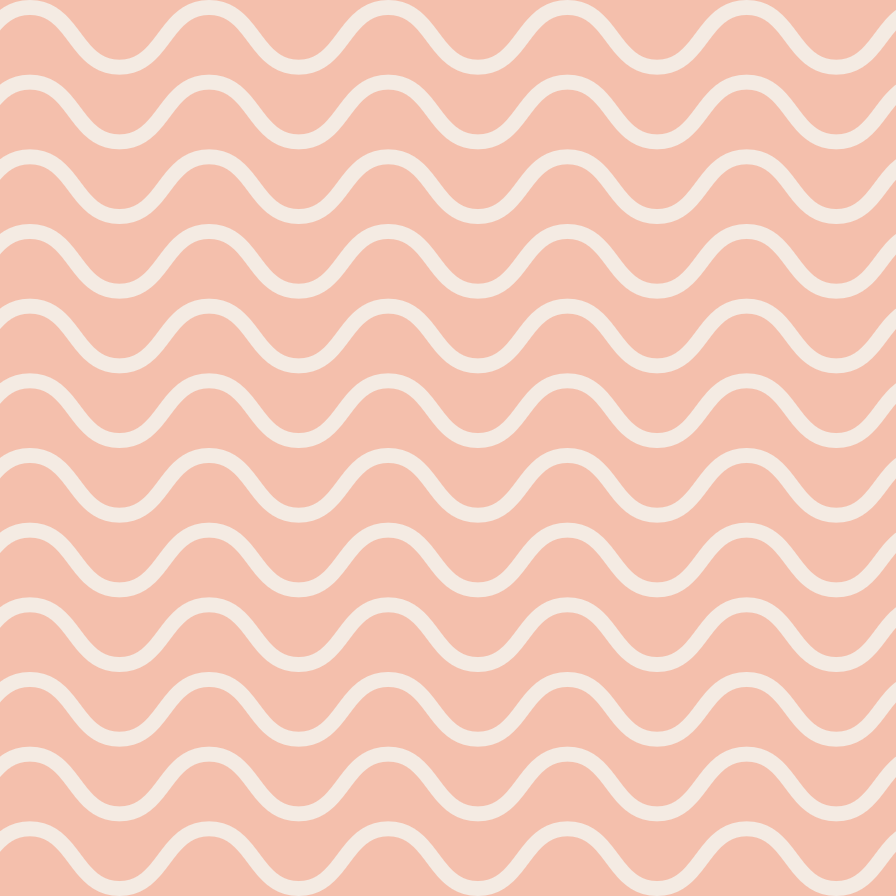
Write a WebGL 1 fragment shader that draws this pattern.

```glsl
precision highp float;
// Evenly stacked cream wavy lines on a plain peach ground.

uniform vec2 u_resolution;

const vec2 REPEATS = vec2(5.0, 12.0);   // waves across, lines down
const float CREST_X = 1.0 / 30.0;       // position of the first crest
const float AMPLITUDE = 1.0 / 30.0;
const float LINE_WIDTH = 1.0 / 60.0;
const int SEGMENTS = 20;

const vec3 PEACH = vec3(0.955, 0.75, 0.675);
const vec3 CREAM = vec3(0.957, 0.92, 0.89);

float segmentDistance(vec2 p, vec2 a, vec2 b) {
  vec2 ab = b - a;
  float t = clamp(dot(p - a, ab) / dot(ab, ab), 0.0, 1.0);
  return length(p - a - ab * t);
}

// Cubic Bezier from crest to trough, with level handles half the span long.
vec2 crestToTrough(float t, float span, float amplitude) {
  float x = 1.5 * t * (1.0 - t) + t * t * t;
  float y = 1.0 - 2.0 * t * t * (3.0 - 2.0 * t);
  return vec2(x * span, y * amplitude);
}

// Distance to one endless wave; the mirror symmetry leaves half a period.
float waveDistance(vec2 p, float period, float amplitude) {
  float span = 0.5 * period;
  p.x = abs(mod(p.x + span, period) - span);
  float nearest = 1.0;
  vec2 a = crestToTrough(0.0, span, amplitude);
  for (int i = 1; i <= SEGMENTS; i++) {
    vec2 b = crestToTrough(float(i) / float(SEGMENTS), span, amplitude);
    nearest = min(nearest, segmentDistance(p, a, b));
    a = b;
  }
  return nearest;
}

void main() {
  vec2 uv = gl_FragCoord.xy / u_resolution;
  vec2 cell = 1.0 / REPEATS;
  vec2 p = vec2(uv.x - CREST_X, (fract(uv.y * REPEATS.y) - 0.5) * cell.y);

  // Include the lines above and below, which touch the row borders.
  float d = 1.0;
  for (int row = -1; row <= 1; row++) {
    vec2 offset = vec2(0.0, float(row) * cell.y);
    d = min(d, waveDistance(p - offset, cell.x, AMPLITUDE));
  }

  float pixel = 1.0 / min(u_resolution.x, u_resolution.y);
  float line = clamp(0.5 - (d - 0.5 * LINE_WIDTH) / pixel, 0.0, 1.0);
  gl_FragColor = vec4(mix(PEACH, CREAM, line), 1.0);
}
```
